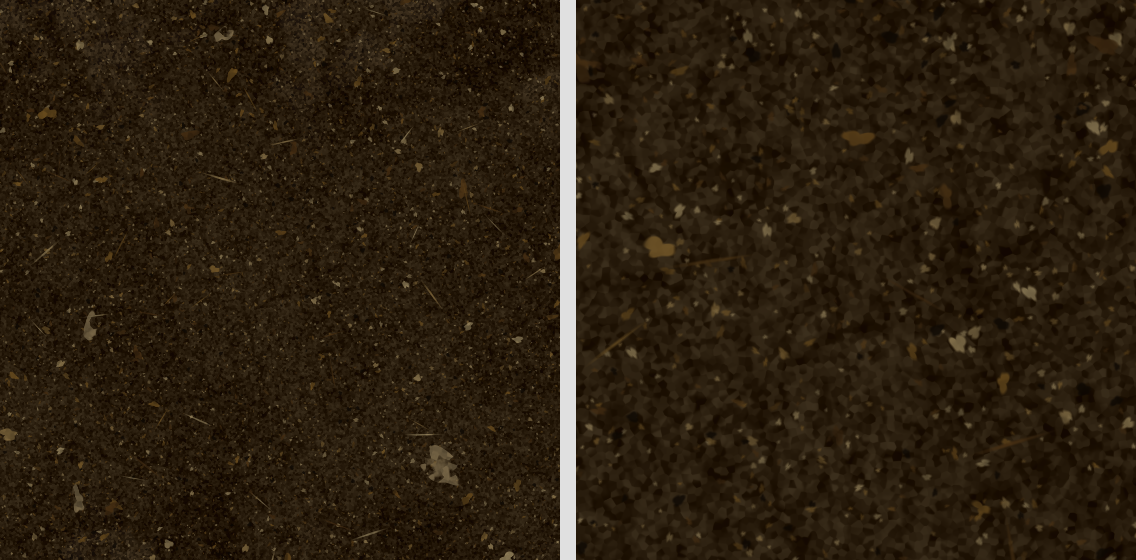
Left: the whole. Right: its middle third, enlarged.
Reproduce this texture procedurally as a WebGL 2 fragment shader.

```glsl
#version 300 es
precision highp float;
// Dark, gritty soil strewn with pale flakes, ochre chips, thin straws and black pits.
uniform vec2 u_resolution;
out vec4 fragColor;

const float TAU = 6.2832;

vec3 hash3(vec2 p) {
  vec3 q = fract(p.xyx * vec3(0.1031, 0.1030, 0.0973));
  q += dot(q, q.yxz + 33.33);
  return fract((q.xxy + q.yzz) * q.zyx);
}

mat2 rotation(float angle) {
  float c = cos(angle), s = sin(angle);
  return mat2(c, -s, s, c);
}

// Soft cellular noise: each grain has its own tone, blended at the borders.
float grains(vec2 p, float seed) {
  vec2 base = floor(p);
  float total = 0.0, weightSum = 0.0;
  for (int y = -1; y <= 1; y++)
  for (int x = -1; x <= 1; x++) {
    vec2 cell = base + vec2(x, y);
    vec3 h = hash3(cell + seed);
    vec2 d = p - cell - h.xy;
    float weight = exp(-10.0 * dot(d, d));
    total += weight * h.z;
    weightSum += weight;
  }
  return total / max(weightSum, 1e-6);
}

float mottle(vec2 p, float seed) {
  return 0.5 * grains(p, seed) + 0.3 * grains(p * 2.7, seed + 11.0)
       + 0.2 * grains(p * 8.0, seed + 23.0);
}

// Scattered irregular pieces: x is coverage, y a random number per piece.
vec2 scatter(vec2 uv, float cells, float density, vec2 size, float jag, float seed) {
  vec2 p = uv * cells, base = floor(p), result = vec2(0.0);
  float blur = max(0.0009, 0.6 / u_resolution.y);
  for (int y = -1; y <= 1; y++)
  for (int x = -1; x <= 1; x++) {
    vec2 cell = base + vec2(x, y);
    vec3 place = hash3(cell + seed);
    if (place.z > density) continue;
    vec3 form = hash3(cell + seed + 57.0);
    vec2 radii = size * mix(0.5, 1.3, form.y * form.y);
    vec2 d = rotation(TAU * form.x) * (p - cell - place.xy) / cells / radii;
    float a = atan(d.y, d.x);
    float outline = 1.0 + jag * (sin(2.0 * a + TAU * form.z)
                  + 0.8 * sin(3.0 * a + 40.0 * form.y) + 0.5 * sin(5.0 * a + 30.0 * form.x));
    float dist = (length(d) - outline) * min(radii.x, radii.y);
    float cover = 1.0 - smoothstep(-blur, blur, dist);
    if (cover > result.x) result = vec2(cover, form.z);
  }
  return result;
}

// Brown through ochre to cream.
vec3 debrisColor(float pick) {
  vec3 brown = vec3(0.23, 0.15, 0.06);
  vec3 ochre = vec3(0.36, 0.26, 0.10);
  vec3 cream = vec3(0.50, 0.44, 0.31);
  return mix(mix(brown, ochre, smoothstep(0.1, 0.45, pick)), cream, smoothstep(0.45, 0.85, pick));
}

vec3 lay(vec3 ground, vec2 piece, float opacity, float shade) {
  return mix(ground, debrisColor(piece.y) * shade, piece.x * opacity);
}

void main() {
  vec2 uv = gl_FragCoord.xy / u_resolution;

  // Grain tones, from fine sand to broad patches
  float fine = grains(uv * 260.0, 3.0);
  float medium = grains(uv * 105.0, 71.0);
  float broad = mottle(uv * 6.0, 131.0);
  float bands = smoothstep(0.66, 0.95, uv.y) + smoothstep(0.17, 0.0, uv.y);

  // Soil, darker and blotchier along the top and bottom
  float tone = 2.5 * (fine - 0.5) + 1.4 * (medium - 0.5) + 1.2 * (broad - 0.5);
  tone -= bands * (0.45 - 1.5 * (broad - 0.5));
  vec3 color = vec3(0.148, 0.101, 0.042) + tone * vec3(0.043, 0.042, 0.036);
  color = max(color, vec3(0.045, 0.025, 0.004));

  // Dusty grey-brown haze
  float dust = bands * smoothstep(0.52, 0.72, mottle(uv * 7.0 + 3.0, 211.0));
  color = mix(color, vec3(0.25, 0.20, 0.135) * (0.55 + 0.8 * fine), 0.5 * dust);

  // Black pits
  vec2 pit = scatter(uv, 52.0, 0.16, vec2(0.0038, 0.0028), 0.15, 307.0);
  color = mix(color, vec3(0.05, 0.03, 0.01), pit.x * 0.8);

  // Debris, from grit to flakes
  float shade = 0.8 + 0.4 * medium;
  color = lay(color, scatter(uv, 150.0, 0.17, vec2(0.0019, 0.0014), 0.15, 401.0), 0.65, shade);
  color = lay(color, scatter(uv, 62.0, 0.27, vec2(0.0038, 0.0022), 0.20, 503.0), 0.7, shade);
  color = lay(color, scatter(uv, 25.0, 0.26, vec2(0.0078, 0.0046), 0.22, 607.0), 0.85, shade);
  color = lay(color, scatter(uv, 10.0, 0.20, vec2(0.0120, 0.0075), 0.22, 701.0), 0.9, shade);

  // Straws
  color = lay(color, scatter(uv, 13.0, 0.22, vec2(0.0210, 0.0014), 0.06, 809.0), 0.85, shade);

  // Crumbling pale clumps
  vec2 clump = scatter(uv, 4.0, 0.17, vec2(0.036, 0.020), 0.22, 907.0);
  float crumble = smoothstep(0.38, 0.58, 0.6 * grains(uv * 75.0, 31.0) + 0.4 * broad);
  color = mix(color, vec3(0.43, 0.37, 0.26) * shade, clump.x * crumble * 0.85);

  fragColor = vec4(color, 1.0);
}
```
